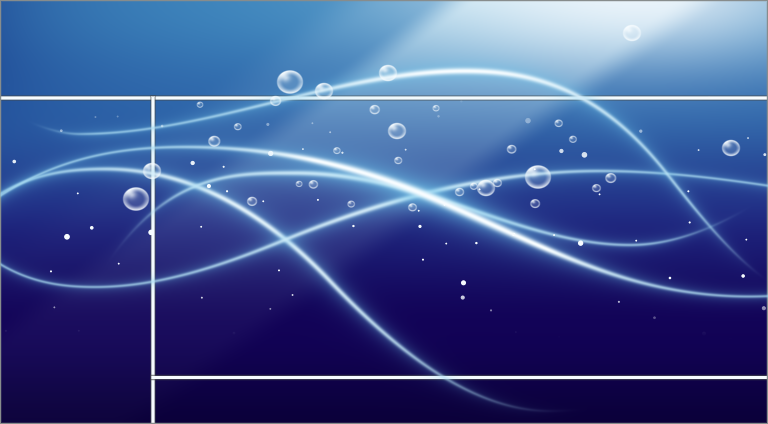
Give the GLSL for this background, as a WebGL 2 fragment shader.

```glsl
#version 300 es
precision highp float;
// Deep blue water with slanted light, glowing ribbons, bubbles and thin white panel rules.
uniform vec2 u_resolution;
out vec4 fragColor;

#define SPAN 7.68            // canvas width in scene units, y runs downwards
#define RULE_HALF 0.016      // half thickness of the panel rules
#define BEAM_SLANT 1.35      // sideways drift of the light per unit of depth
#define BEAM_POWER 0.8
#define SMALL_BUBBLES 22
#define SPARK_CELL 0.36
#define WHITE vec3(0.97, 0.99, 1.0)
#define GLOW vec3(0.42, 0.76, 0.91)
#define GREY vec3(0.53, 0.55, 0.55)

float pixel;

float hash(vec2 p) {
  return fract(sin(dot(p, vec2(127.1, 311.7))) * 43758.55);
}

// Water: depth gradient, dim left corner, slanted beam and surface glare
vec3 water(vec2 p) {
  vec3 c = mix(vec3(0.25, 0.54, 0.75), vec3(0.19, 0.42, 0.68), smoothstep(0.0, 1.1, p.y));
  c = mix(c, vec3(0.12, 0.15, 0.50), smoothstep(0.9, 2.45, p.y));
  c = mix(c, vec3(0.07, 0.01, 0.34), smoothstep(2.0, 3.3, p.y));
  c = mix(c, vec3(0.04, 0.0, 0.22), smoothstep(3.2, 4.4, p.y));
  float corner = exp(-p.x / 1.1) * (1.0 - smoothstep(0.5, 2.4, p.y));
  c = mix(c, vec3(0.10, 0.25, 0.56), 0.65 * corner);
  float s = p.x + BEAM_SLANT * p.y;
  float beam = smoothstep(4.3, 4.8, s) * (1.0 - smoothstep(6.75, 7.3, s));
  beam += 0.2 * smoothstep(3.2, 3.9, s) * (1.0 - smoothstep(4.3, 4.8, s));
  c = mix(c, vec3(0.84, 0.94, 0.97), BEAM_POWER * beam * exp(-p.y / 1.1));
  vec2 g = (p - vec2(6.4, -0.1)) / vec2(2.1, 0.75);
  return mix(c, vec3(0.95, 0.97, 0.99), 0.85 * exp(-dot(g, g)));
}

// Ribbon: Hermite curve through knots (x, y, slope); swell = (centre x, strength)
void ribbon(inout vec3 col, vec2 p, vec3 k[5], vec2 fade, vec2 swell) {
  for (int i = 0; i < 4; i++) {
    vec3 a = k[i], b = k[i + 1];
    if (p.x < a.x || p.x >= b.x) continue;
    float w = b.x - a.x, t = (p.x - a.x) / w, u = 1.0 - t;
    float y = a.y * u * u * (1.0 + 2.0 * t) + b.y * t * t * (3.0 - 2.0 * t)
            + w * t * u * (a.z * u - b.z * t);
    float slope = 6.0 * t * u * (b.y - a.y) / w + a.z * u * (1.0 - 3.0 * t) + b.z * t * (3.0 * t - 2.0);
    float d = abs(p.y - y) * inversesqrt(1.0 + slope * slope);
    float ends = smoothstep(0.0, fade.x, p.x - k[0].x) * smoothstep(0.0, fade.y, k[4].x - p.x);
    float e = (p.x - swell.x) / 1.7;
    float power = swell.y * exp(-e * e);
    float core = max(0.014 + 0.018 * power, pixel * 0.8);
    col = mix(col, GLOW, ends * (0.36 + 0.25 * power) * exp(-d / (0.045 + 0.05 * power)));
    float line = exp(-d * d / (core * core)) * ends * min(1.0, 0.6 + 0.4 * power);
    col = mix(col, mix(GLOW, WHITE, min(1.0, 0.5 + 0.5 * power)), line);
  }
}

// Bubble: clear ball with bright rim and a highlight at upper left
void bubble(inout vec3 col, vec2 p, vec2 centre, float r) {
  vec2 q = (p - centre) / r * vec2(1.0, 1.12);
  float d = length(q), aa = pixel / r;
  float disc = 1.0 - smoothstep(1.0 - aa, 1.0 + aa, d);
  vec2 h = q + vec2(0.35, 0.4);
  float light = 0.12 + smoothstep(0.5, 1.0, d) * (0.4 + 0.4 * abs(q.y)) + 0.6 * exp(-7.0 * dot(h, h));
  col = mix(col, WHITE, disc * min(light, 1.0));
}

// Sparks: at most one dot in each cell, kept to the middle depths
float sparks(vec2 p) {
  vec2 cell = floor(p / SPARK_CELL);
  vec2 jitter = vec2(hash(cell), hash(cell + 17.3));
  float r = mix(0.008, 0.028, pow(hash(cell + 41.7), 6.0));
  float d = length(p - (cell + 0.12 + 0.76 * jitter) * SPARK_CELL);
  float band = smoothstep(0.8, 1.8, p.y) * (1.0 - smoothstep(2.8, 3.4, p.y));
  return step(0.5, hash(cell + 73.1)) * band * (1.0 - smoothstep(r - pixel * 0.5, r + pixel * 0.7, d));
}

// Rule: white bar with a thin shaded edge
void rule(inout vec3 col, float d) {
  col = mix(col, GREY * 0.5, 0.7 * (1.0 - smoothstep(RULE_HALF, RULE_HALF + 0.02, d)));
  col = mix(col, WHITE, 1.0 - smoothstep(RULE_HALF - pixel * 0.5, RULE_HALF + pixel * 0.5, d));
}

void main() {
  pixel = SPAN / u_resolution.x;
  vec2 p = vec2(gl_FragCoord.x, u_resolution.y - gl_FragCoord.y) * pixel;
  float bottom = u_resolution.y * pixel;
  vec3 col = water(p);

  // Panel rules and outer border
  rule(col, abs(p.y - 0.98));
  rule(col, max(abs(p.x - 1.53), 0.98 - p.y));
  rule(col, max(abs(p.y - 3.775), 1.53 - p.x));
  float edge = min(min(p.x, SPAN - p.x), min(p.y, bottom - p.y));
  col = mix(col, GREY, 1.0 - smoothstep(0.008, 0.008 + pixel, edge));

  // Ribbons
  ribbon(col, p, vec3[5](vec3(0.0, 1.94, -0.6), vec3(1.05, 1.69, 0.0), vec3(3.3, 2.81, 1.05),
    vec3(5.5, 4.11, 0.0), vec3(5.9, 4.09, -0.08)), vec2(0.01, 2.3), vec2(2.5, 0.8));
  ribbon(col, p, vec3[5](vec3(0.0, 2.64, 0.6), vec3(0.95, 2.87, 0.0), vec3(2.82, 2.41, -0.41),
    vec3(6.0, 1.71, 0.0), vec3(7.7, 1.86, 0.15)), vec2(0.01), vec2(4.0, 0.7));
  ribbon(col, p, vec3[5](vec3(1.04, 2.68, -1.5), vec3(2.95, 1.73, 0.0), vec3(4.25, 1.945, 0.31),
    vec3(6.3, 2.45, 0.0), vec3(7.55, 2.04, -0.6)), vec2(1.0, 1.2), vec2(3.8, 0.8));
  ribbon(col, p, vec3[5](vec3(0.25, 1.2, 0.45), vec3(0.8, 1.34, 0.0), vec3(4.65, 0.71, 0.0),
    vec3(6.68, 1.75, 1.28), vec3(7.7, 2.82, 0.65)), vec2(0.8, 0.9), vec2(4.6, 1.0));
  ribbon(col, p, vec3[5](vec3(0.0, 1.96, -0.65), vec3(1.85, 1.47, 0.0), vec3(4.25, 1.95, 0.42),
    vec3(6.2, 2.765, 0.31), vec3(7.7, 2.96, -0.05)), vec2(0.01), vec2(4.3, 1.6));

  // Large bubbles (x, y, radius), then small scattered ones
  vec3 large[10] = vec3[10](vec3(2.9, 0.82, 0.13), vec3(1.36, 1.99, 0.13), vec3(5.38, 1.77, 0.13),
    vec3(3.97, 1.31, 0.09), vec3(7.31, 1.48, 0.09), vec3(6.32, 0.33, 0.09), vec3(3.88, 0.73, 0.09),
    vec3(3.24, 0.91, 0.09), vec3(1.52, 1.71, 0.09), vec3(4.86, 1.88, 0.09));
  for (int i = 0; i < 10; i++) bubble(col, p, large[i].xy, large[i].z);
  for (int i = 0; i < SMALL_BUBBLES; i++) {
    float n = float(i);
    vec2 c = vec2(2.0 + 4.2 * fract(n * 0.618), 1.0 + 1.2 * hash(vec2(n, 3.0)));
    bubble(col, p, c, mix(0.03, 0.06, hash(vec2(n, 9.0))));
  }
  col = mix(col, WHITE, sparks(p));
  fragColor = vec4(col, 1.0);
}
```
